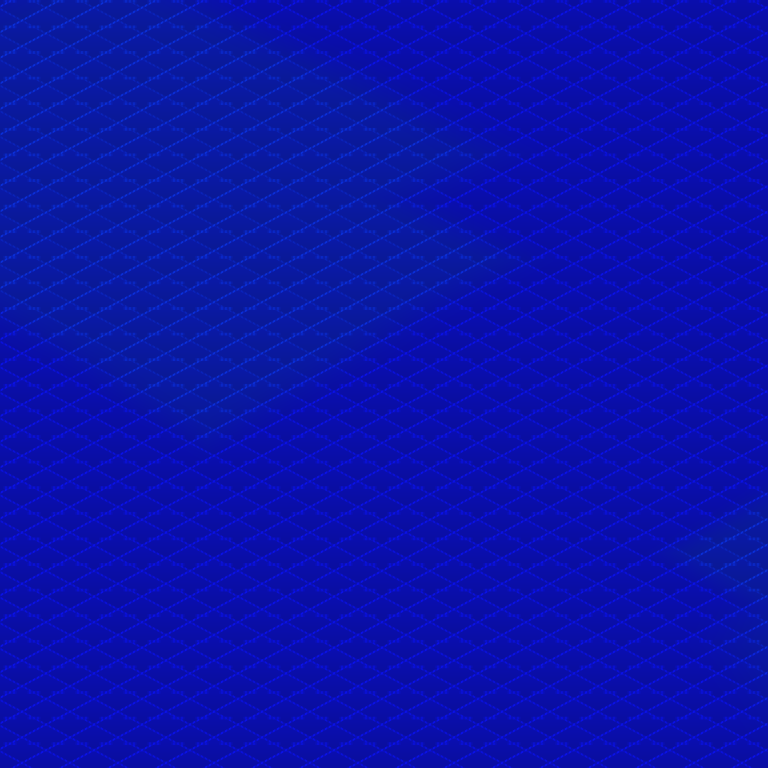
This pattern is drawn by a WebGL 2 fragment shader. Its source:

```glsl
#version 300 es
precision highp float;
// Deep blue lattice of flat rhombi, 16 across and 30 down, drawn with dotted hairlines.
// Two skewed coordinates give the line families; short dashes sit between crossings,
// and soft diamond-shaped patches tint part of the cloth toward teal.
uniform vec2 u_resolution;
out vec4 fragColor;

float hash(vec2 p) {
  vec3 q = fract(p.xyx * vec3(0.1031, 0.1030, 0.0973));
  q += dot(q, q.yzx + 33.33);
  return fract((q.x + q.y) * q.z);
}

float valueNoise(vec2 p) {
  vec2 i = floor(p), f = fract(p);
  f = f * f * (3.0 - 2.0 * f);
  float low = mix(hash(i), hash(i + vec2(1, 0)), f.x);
  float high = mix(hash(i + vec2(0, 1)), hash(i + vec2(1, 1)), f.x);
  return mix(low, high, f.y);
}

// Crisp antialiased stroke of the given half width
float stroke(float dist, float halfWidth, float pixel) {
  return 1.0 - smoothstep(halfWidth - 0.6 * pixel, halfWidth + 0.6 * pixel, dist);
}

// Positive inside a diamond, 1 at its centre
float diamond(vec2 p, vec2 centre, vec2 halfSize) {
  vec2 d = abs(p - centre) / halfSize;
  return 1.0 - d.x - d.y;
}

void main() {
  vec2 uv = gl_FragCoord.xy / u_resolution;
  float pixel = 1.0 / min(u_resolution.x, u_resolution.y);

  // Lattice coordinates: lines run on whole numbers of skew
  vec2 repeats = vec2(16.0, 30.0);
  vec2 grid = uv * repeats + vec2(0.542, -0.2);
  vec2 skew = vec2(grid.x - grid.y, grid.x + grid.y);
  vec2 cell = floor(skew);
  vec2 inCell = fract(skew);
  vec2 lineDist = abs(fract(skew + 0.5) - 0.5) / length(repeats);

  // Dotted hairlines, rising and falling
  float dots = 0.5 + 0.5 * cos(6.28318 * 12.0 * grid.x);
  dots *= dots;
  float rising = stroke(lineDist.x, 0.0012, pixel) * mix(0.3, 1.0, dots);
  float falling = stroke(lineDist.y, 0.0012, pixel) * mix(0.25, 0.85, dots);

  // Short dashes halfway between the crossings
  vec2 dash = abs(vec2(fract(grid.x * 2.0), fract(grid.y + 0.75)) - 0.5);
  dash /= repeats * vec2(2.0, 1.0);
  float mark = stroke(dash.x, 0.0085, pixel) * stroke(dash.y, 0.0018, pixel);
  mark *= mix(0.2, 0.65, dots);

  // Teal patches with softly uneven edges
  float patches = max(diamond(uv, vec2(0.12, 0.80), vec2(0.57, 0.29)),
                      diamond(uv, vec2(0.27, 0.66), vec2(0.43, 0.25)));
  patches = max(patches, 0.6 * diamond(uv, vec2(1.02, 0.28), vec2(0.17, 0.10)));
  patches = max(patches, 0.25 * diamond(uv, vec2(1.04, 0.16), vec2(0.12, 0.20)));
  patches += 0.06 * (valueNoise(skew * 0.22) - 0.5);
  float teal = smoothstep(-0.06, 0.22, patches);

  // Ground: faint slope of light in each cell and slight change between cells
  vec3 ground = mix(vec3(0.04, 0.056, 0.655), vec3(0.04, 0.097, 0.62), teal);
  float slope = inCell.y - inCell.x;
  ground.b += 0.04 * slope + 0.008 * (hash(cell) - 0.5);

  // Thread colours; falling threads fade where the cloth is teal
  vec3 thread = mix(vec3(0.04, 0.07, 0.96), vec3(0.04, 0.20, 0.90), teal);
  falling *= mix(0.9, 0.5, teal);
  float ink = max(max(rising, falling), mark);
  fragColor = vec4(mix(ground, thread, ink), 1.0);
}
```
